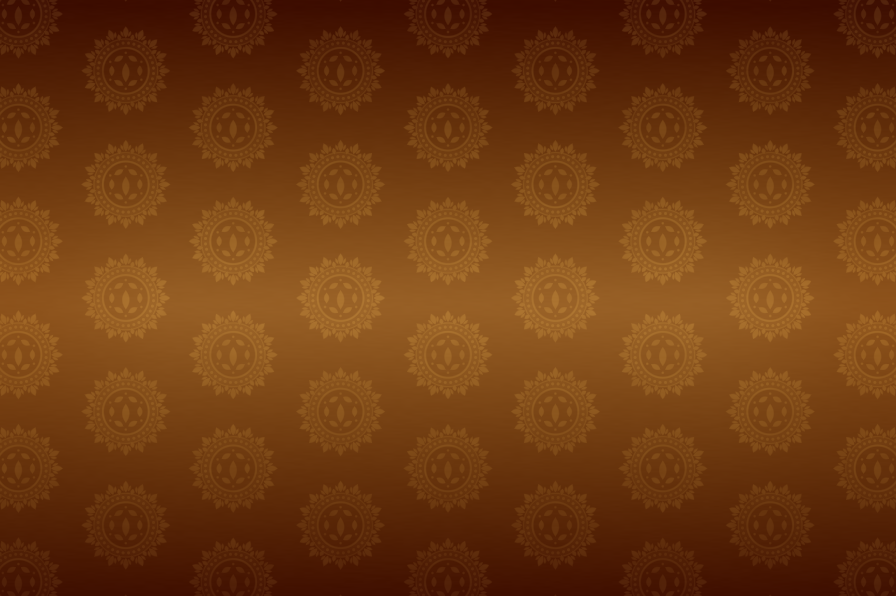
Write a WebGL 2 fragment shader that draws this pattern.

```glsl
#version 300 es
precision highp float;

uniform vec2 u_resolution;
out vec4 fragColor;

#define COLUMN_STEP 0.1802
#define ROW_STEP 0.1906
#define MEDAL_RADIUS 0.0735
#define MEDAL_STRENGTH 0.78
#define GLOW_HEIGHT -0.012
#define PETALS 16.0
#define BEADS 32.0
#define GRAIN 0.008

const float TAU = 6.28318;

float hash(vec2 p) {
    return fract(sin(dot(p, vec2(127.1, 311.7))) * 43758.5);
}

float noise(vec2 p) {
    vec2 i = floor(p), f = fract(p);
    f = f * f * (3.0 - 2.0 * f);
    return mix(mix(hash(i), hash(i + vec2(1, 0)), f.x),
               mix(hash(i + vec2(0, 1)), hash(i + vec2(1, 1)), f.x), f.y);
}

// Fold the plane into n equal sectors: x runs outward, y across
vec2 foldSpokes(vec2 q, float n, float turn) {
    float sector = TAU / n;
    float a = atan(q.y, q.x) - turn * sector;
    a -= sector * round(a / sector);
    return length(q) * vec2(cos(a), sin(a));
}

// Pointed leaf lying along x
float leaf(vec2 q, float halfLength, float halfWidth) {
    float x = q.x / halfLength;
    return max(abs(q.y) - halfWidth * (1.0 - x * x), abs(q.x) - halfLength);
}

float ring(float r, float radius, float halfWidth) {
    return abs(r - radius) - halfWidth;
}

float cover(float d, float soft) {
    return 1.0 - smoothstep(-soft, soft, d);
}

// Sun medallion of unit radius
float medallion(vec2 q, float soft) {
    float r = length(q);

    // Outer rays: long petals, split tips and short buds between them
    vec2 ray = foldSpokes(q, PETALS, 0.0);
    vec2 gap = foldSpokes(q, PETALS, 0.5);
    float rays = leaf(ray - vec2(0.88, 0.0), 0.13, 0.062);
    vec2 side = vec2(ray.x - 0.84, abs(ray.y) - 0.085);
    rays = min(rays, leaf(mat2(0.9, -0.44, 0.44, 0.9) * side, 0.07, 0.03));
    rays = min(rays, leaf(gap - vec2(0.77, 0.0), 0.075, 0.045));
    float m = 0.85 * cover(rays, soft);

    // Beaded band between two rings
    vec2 bead = foldSpokes(q, BEADS, 0.5) - vec2(0.635, 0.0);
    m = max(m, 0.9 * cover(length(bead) - 0.04, soft));
    m = max(m, 0.75 * cover(ring(r, 0.725, 0.018), soft));
    m = max(m, 0.9 * cover(ring(r, 0.525, 0.026), soft));
    m = max(m, 0.3 * cover(ring(r, 0.63, 0.11), soft));

    // Six curled leaves around a central drop
    vec2 curl = foldSpokes(q, 6.0, 0.0) - vec2(0.32, 0.0);
    float heart = leaf(curl.yx, 0.12, 0.06);
    heart = min(heart, length(foldSpokes(q, 6.0, 0.5) - vec2(0.41, 0.0)) - 0.028);
    heart = min(heart, leaf(q.yx + vec2(0.04, 0.0), 0.22, 0.085));
    m = max(m, 0.85 * cover(heart, soft));
    return max(m, 0.1 * cover(r - 0.5, soft));
}

// Warm horizontal glow fading to dark brown above and below
vec3 background(vec2 p, float halfWidth) {
    float t = clamp(abs(p.y - GLOW_HEIGHT) * 2.0, 0.0, 1.0);
    t = sqrt(t * t + 0.0015);
    vec3 c = vec3(0.605 - 0.365 * t, 0.385 - 0.335 * t,
                  0.155 * pow(max(1.0 - t, 0.0), 1.5));
    float edge = smoothstep(0.55, 1.0, abs(p.x) / halfWidth);
    return c * (1.0 - edge * vec3(0.07, 0.14, 0.28) * (1.0 - 0.6 * t));
}

void main() {
    vec2 p = (gl_FragCoord.xy - 0.5 * u_resolution) / u_resolution.y;
    vec3 color = background(p, 0.5 * u_resolution.x / u_resolution.y);

    // Half-drop lattice: alternate columns shift by half a row
    float column = round(p.x / COLUMN_STEP);
    float drop = 0.5 * (1.0 - mod(abs(column), 2.0));
    float row = p.y / ROW_STEP + drop;
    vec2 q = vec2(p.x - column * COLUMN_STEP, (row - round(row)) * ROW_STEP);

    float soft = max(0.024, 0.8 / (u_resolution.y * MEDAL_RADIUS));
    float m = medallion(q / MEDAL_RADIUS, soft);

    // Gilding is a little fainter toward the bottom and unevenly worn
    float wear = 0.85 + 0.3 * noise(p * 45.0);
    float fade = mix(0.75, 1.0, smoothstep(-0.5, 0.1, p.y));
    vec3 gilding = vec3(0.125, 0.125, 0.065);
    color += gilding * m * wear * fade * MEDAL_STRENGTH;

    color += GRAIN * (noise(p * vec2(60.0, 340.0)) - 0.5);
    fragColor = vec4(clamp(color, 0.0, 1.0), 1.0);
}
```
